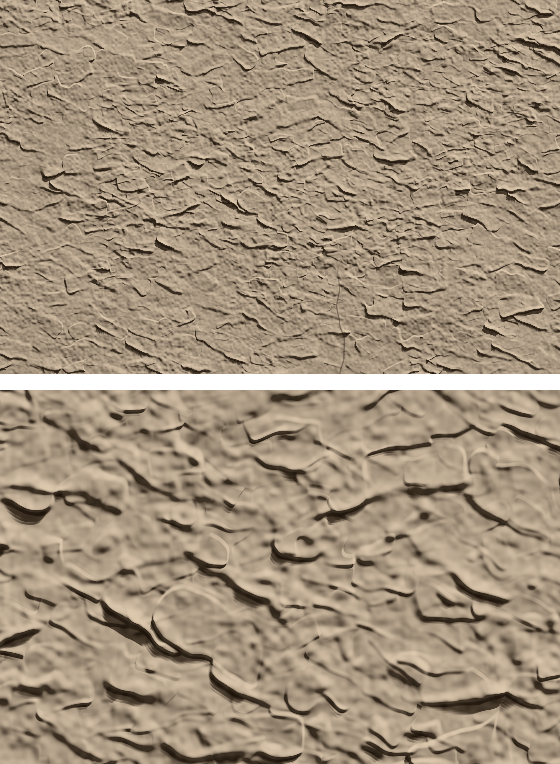
Top, the full canvas; bottom, a detail of the centre.
A WebGL 1 fragment shader for this texture:

```glsl
precision highp float;
// Rough trowelled plaster in low sunlight from the upper right.
// Overlapping tilted dabs with broken lips, at two sizes, form a height field
// that is shaded by its slope toward the sun and by short cast shadows.
uniform vec2 u_resolution;

const vec2 SUN = vec2(0.42, 0.907);

float hash(vec2 p) {
  return fract(sin(dot(p, vec2(127.1, 311.7))) * 43758.5453);
}

float noise(vec2 p) {
  vec2 i = floor(p);
  vec2 f = fract(p);
  f = f * f * (3.0 - 2.0 * f);
  return mix(mix(hash(i), hash(i + vec2(1.0, 0.0)), f.x),
             mix(hash(i + vec2(0.0, 1.0)), hash(i + 1.0), f.x), f.y);
}

vec2 wobble(vec2 p) {
  return vec2(noise(p), noise(p + 37.7)) - 0.5;
}

// Trowel dabs painted row by row, the upper ones covering the lower ones.
// Their outlines are crisp in places and smeared out in others.
float dabs(vec2 p) {
  vec2 cellSize = vec2(0.085, 0.055);
  vec2 home = floor(p / cellSize);
  float smear = mix(0.001, 0.012, smoothstep(0.3, 0.62, noise(p * 21.0 + 50.0)));
  float height = 0.0;
  for (int j = -1; j <= 1; j++) {
    for (int i = -1; i <= 1; i++) {
      vec2 id = home + vec2(float(i), float(j));
      vec2 jitter = vec2(hash(id), hash(id + 17.3)) - 0.5;
      vec2 local = p - (id + 0.5 + 0.7 * jitter) * cellSize;

      // Most strokes fall to the right, the others rise gently.
      float turn = 0.44 * (hash(id + 5.1) - 0.5);
      float angle = turn + (hash(id + 9.7) < 0.62 ? -0.36 : 0.2);
      float c = cos(angle);
      float s = sin(angle);
      local = vec2(c * local.x + s * local.y, c * local.y - s * local.x);

      vec2 halfSize = vec2(0.065, 0.028) * (0.65 + 0.35 * hash(id + 23.9));
      float edge = length(max(abs(local) - halfSize + 0.012, 0.0)) - 0.012;
      float mask = smoothstep(0.002, -smear, edge);

      vec2 tilt = vec2(hash(id + 31.3), hash(id + 43.7)) - 0.5;
      float strength = hash(id + 57.1);
      float taper = max(0.0, 1.0 + 2.6 * tilt.x * local.x / halfSize.x);
      float rim = (local.y + halfSize.y - 0.003) / 0.0055;
      float lip = (0.001 + 0.008 * strength * strength) * taper * exp(-rim * rim);
      float surface = 0.004 * hash(id + 71.9) + dot(tilt, local * vec2(0.2, 0.42)) + lip;
      height = mix(height, surface, mask);
    }
  }
  return height;
}

// Large and small dabs with ragged outlines, broad swells and crumbs.
float relief(vec2 p) {
  vec2 q = p + 0.014 * wobble(p * 14.0) + 0.008 * wobble(p * 50.0);
  float patchy = smoothstep(0.35, 0.75, noise(p * 7.0 + 3.0));
  float lumps = 0.65 * noise(q * vec2(42.0, 52.0)) + 0.35 * noise(q * 95.0);
  float crumbs = smoothstep(0.52, 0.85, lumps);
  return dabs(q) + (0.1 + 0.25 * patchy) * dabs(q * 2.1 + 4.3)
       + 0.02 * noise(p * 5.0) + 0.006 * patchy * crumbs;
}

// Sandy grain, rougher in some places than in others.
float grain(vec2 p) {
  float rough = 0.5 + noise(p * 11.0 + 8.0);
  return rough * (0.0036 * noise(p * 68.0) + 0.0026 * noise(p * 145.0));
}

void main() {
  vec2 p = gl_FragCoord.xy / u_resolution.y;

  // Slope toward the sun, brightening softly and darkening fast.
  vec2 stepUp = 0.0017 * SUN;
  float rise = relief(p + stepUp) + grain(p + stepUp)
             - relief(p - stepUp) - grain(p - stepUp);
  float slope = -rise / 0.0034;
  float tone = 1.0 - 0.27 * exp(-1.5 * slope);

  // Shadows cast by higher plaster between this point and the sun.
  float here = relief(p);
  float blocked = 0.0;
  for (int i = 1; i <= 5; i++) {
    float reach = 0.0026 * float(i);
    blocked = max(blocked, relief(p + SUN * reach) - here - 0.7 * reach);
  }
  tone = max(tone, 0.14) * (1.0 - 0.75 * smoothstep(0.0, 0.005, blocked));

  // Fine speckle and one hairline crack rising from the bottom.
  tone += 0.1 * (noise(p * 190.0) - 0.5);
  float crackX = 0.9 + 0.025 * noise(vec2(p.y * 22.0, 4.0));
  float crack = smoothstep(0.003, 0.0005, abs(p.x - crackX));
  tone *= 1.0 - 0.4 * crack * smoothstep(0.32, 0.22, p.y);

  vec3 shadowBrown = vec3(0.12, 0.08, 0.04);
  vec3 sunlitSand = vec3(0.86, 0.78, 0.675);
  gl_FragColor = vec4(mix(shadowBrown, sunlitSand, clamp(tone, 0.0, 1.0)), 1.0);
}
```
